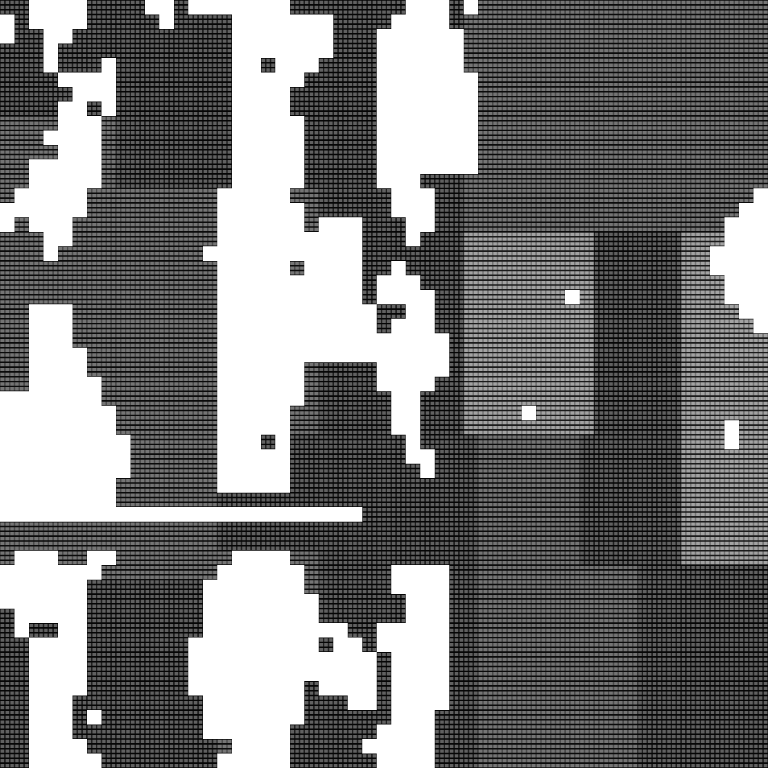
This texture is drawn by a WebGL 1 fragment shader. Its source:

```glsl
precision highp float;

uniform vec2 u_resolution;

const float TAU = 6.28319;
const float CELLS = 53.0;          // blocks across the canvas
const float DOTS_PER_CELL = 3.0;
const int SPLITS = 5;
const int SAMPLES = 4;             // antialiasing samples per axis

float hash(vec2 p) {
  return fract(sin(dot(p, vec2(127.1, 311.7))) * 43758.5);
}

vec2 gradient(vec2 corner) {
  float angle = TAU * hash(corner);
  return vec2(cos(angle), sin(angle));
}

float gradientNoise(vec2 p) {
  vec2 i = floor(p);
  vec2 f = p - i;
  vec2 u = f * f * (3.0 - 2.0 * f);
  vec2 e = vec2(1.0, 0.0);
  float bottom = mix(dot(gradient(i), f),
                     dot(gradient(i + e.xy), f - e.xy), u.x);
  float top = mix(dot(gradient(i + e.yx), f - e.yx),
                  dot(gradient(i + e.xx), f - e.xx), u.x);
  return mix(bottom, top, u.y);
}

// Random value of the rectangle holding p, from repeated uneven cuts
float patchValue(vec2 p) {
  vec2 low = vec2(0.0);
  vec2 high = vec2(1.0);
  float id = 1.0;
  for (int i = 0; i < SPLITS; i++) {
    vec2 size = high - low;
    vec2 axis = size.x * 1.6 > size.y ? vec2(1.0, 0.0) : vec2(0.0, 1.0);
    float cut = mix(0.3, 0.7, hash(vec2(id, 3.7)));
    float edge = floor(dot(mix(low, high, cut), axis) * CELLS) / CELLS;
    float side = step(edge, dot(p, axis));
    if (side > 0.5) low = mix(low, vec2(edge), axis);
    else high = mix(high, vec2(edge), axis);
    id = id * 2.0 + side;
  }
  return hash(vec2(id, 8.3));
}

// Grey dots: x = dot, y = gap beside it, z = line between rows
float screenTone(vec2 p, vec3 tones) {
  vec2 d = abs(fract(p * CELLS * DOTS_PER_CELL) - 0.5);
  float row = mix(tones.x, tones.y, step(0.34, d.x));
  return mix(row, tones.z, step(0.34, d.y));
}

vec3 patchTones(vec2 p) {
  vec3 dark = vec3(0.38, 0.13, 0.02);
  vec3 middle = vec3(0.46, 0.30, 0.04);
  vec3 light = vec3(0.64, 0.46, 0.10);
  float value = patchValue(p);
  vec3 tones = mix(dark, middle, step(0.45, value));
  return mix(tones, light, step(0.91, value));
}

// Single and doubled blocks that flip their surroundings
float speck(vec2 cell) {
  float single = step(hash(cell + 5.3), 0.006);
  float wide = step(hash(floor(cell / vec2(2.0, 1.0)) + 71.9), 0.003);
  float tall = step(hash(floor(cell / vec2(1.0, 2.0)) + 37.1), 0.003);
  return max(single, max(wide, tall));
}

// White pillars on the left, a rounded mass at the right edge
float whiteMask(vec2 cell) {
  vec2 q = (cell + 0.5) / CELLS;
  vec2 chunk = floor(cell / vec2(2.0, 4.0));
  float field = 0.3 * cos(TAU * (q.x - 0.075) / 0.26);
  field += gradientNoise(q * vec2(7.0, 4.0) + 13.0);
  field += 0.4 * gradientNoise(q * vec2(17.0, 10.0) + 41.0);
  field += 0.16 * (hash(chunk + 19.0) - 0.5);
  field -= mix(0.04, 0.8, smoothstep(0.5, 0.72, q.x));
  field -= 0.5 * (1.0 - smoothstep(0.015, 0.06, abs(q.y - 0.31)));
  vec2 bulge = (q - vec2(1.02, 0.66)) / vec2(0.1, 0.13);
  field += 4.0 * max(0.0, 1.0 - length(bulge));

  float mask = abs(step(0.0, field) - speck(cell));
  float bar = step(abs(cell.y - 17.0), 0.5) * step(q.x, 0.47);
  return max(mask, bar);
}

float shade(vec2 p) {
  float grey = screenTone(p, patchTones(p));
  return mix(grey, 1.0, whiteMask(floor(p * CELLS)));
}

void main() {
  float scale = min(u_resolution.x, u_resolution.y);
  float total = 0.0;
  for (int y = 0; y < SAMPLES; y++) {
    for (int x = 0; x < SAMPLES; x++) {
      vec2 offset = (vec2(float(x), float(y)) + 0.5) / float(SAMPLES) - 0.5;
      total += shade((gl_FragCoord.xy + 0.8 * offset) / scale);
    }
  }
  gl_FragColor = vec4(vec3(total / float(SAMPLES * SAMPLES)), 1.0);
}
```
